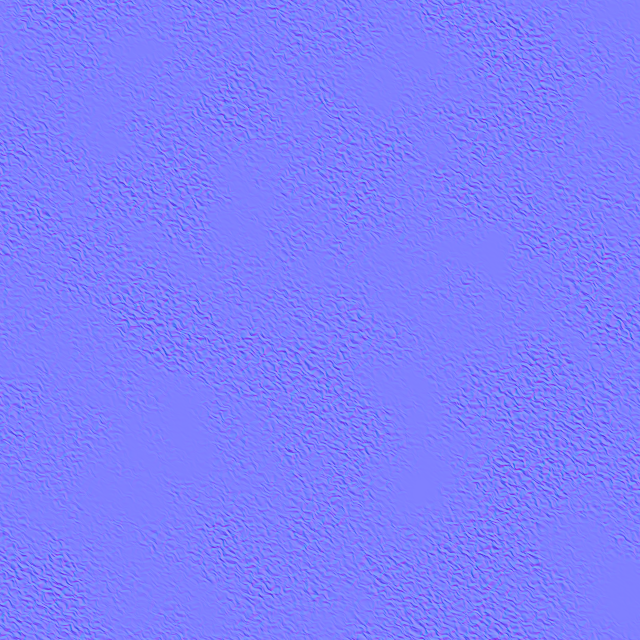
A WebGL 1 fragment shader for this texture map:

```glsl
precision highp float;
// Tangent-space normal map of finely scratched plaster with smooth worn patches.

uniform vec2 u_resolution;

const vec2  GRAIN_FREQ   = vec2(112.0, 195.0); // cells along and across the strokes
const vec2  STROKE_DIR   = vec2(0.84, -0.54);  // main direction of the strokes
const float FINE_SHARE   = 0.3;                // weight of the finer grain octave
const float WARP_FREQ    = 75.0;
const float WARP_AMOUNT  = 0.006;              // bends strokes off the main direction
const float RELIEF_DEPTH = 0.0021;
const float SLOPE_STEP   = 0.001;              // half width of the slope sample
const float SLOPE_SKEW   = 0.9;                // makes the downward faces steeper
const vec2  PATCH_FREQ   = vec2(3.6, 5.2);
const vec2  PATCH_RANGE  = vec2(-0.62, 0.5);   // noise levels of smooth and rough

vec2 hashGradient(vec2 cell) {
  vec3 q = fract(cell.xyx * vec3(0.1031, 0.1030, 0.0973));
  q += dot(q, q.yzx + 33.33);
  return 2.0 * fract((q.xx + q.yz) * q.zy) - 1.0;
}

float gradientNoise(vec2 p) {
  vec2 i = floor(p);
  vec2 f = p - i;
  vec2 w = f * f * f * (f * (f * 6.0 - 15.0) + 10.0);
  vec2 e = vec2(1.0, 0.0);
  float a = dot(hashGradient(i), f);
  float b = dot(hashGradient(i + e.xy), f - e.xy);
  float c = dot(hashGradient(i + e.yx), f - e.yx);
  float d = dot(hashGradient(i + e.xx), f - e.xx);
  return mix(mix(a, b, w.x), mix(c, d, w.x), w.y);
}

// Coordinates along and across the strokes
vec2 strokeFrame(vec2 p) {
  return vec2(dot(p, STROKE_DIR), dot(p, vec2(-STROKE_DIR.y, STROKE_DIR.x)));
}

// Short bent ridges in two octaves
float grainHeight(vec2 p) {
  vec2 w = p * WARP_FREQ;
  p += WARP_AMOUNT * vec2(gradientNoise(w + 17.3), gradientNoise(w + 71.9));
  vec2 q = strokeFrame(p) * GRAIN_FREQ + 211.0;
  return gradientNoise(q) + FINE_SHARE * gradientNoise(q * 1.93 + 37.7);
}

// Roughness from 0 in worn patches to 1 in coarse ones
float roughness(vec2 p) {
  vec2 q = strokeFrame(p) * PATCH_FREQ + 53.4;
  float sum = 0.0;
  float weight = 1.0;
  for (int i = 0; i < 4; i++) {
    sum += weight * gradientNoise(q);
    q = q * 2.3 + 19.1;
    weight *= 0.62;
  }
  return smoothstep(PATCH_RANGE.x, PATCH_RANGE.y, sum);
}

void main() {
  float size = min(u_resolution.x, u_resolution.y);
  vec2 p = gl_FragCoord.xy / size;

  // Slope by central differences, never finer than a pixel
  float h = max(SLOPE_STEP, 0.5 / size);
  vec2 e = vec2(h, 0.0);
  vec2 slope = vec2(grainHeight(p + e.xy) - grainHeight(p - e.xy),
                    grainHeight(p + e.yx) - grainHeight(p - e.yx)) / (2.0 * h);
  slope *= RELIEF_DEPTH * roughness(p);

  // Steepen one side of each ridge and soften the other
  float facing = dot(slope, vec2(-STROKE_DIR.y, STROKE_DIR.x));
  slope *= 1.0 - clamp(SLOPE_SKEW * facing, -0.35, 0.35);

  vec3 normal = normalize(vec3(slope, 1.0));
  gl_FragColor = vec4(normal * 0.5 + 0.5, 1.0);
}
```
